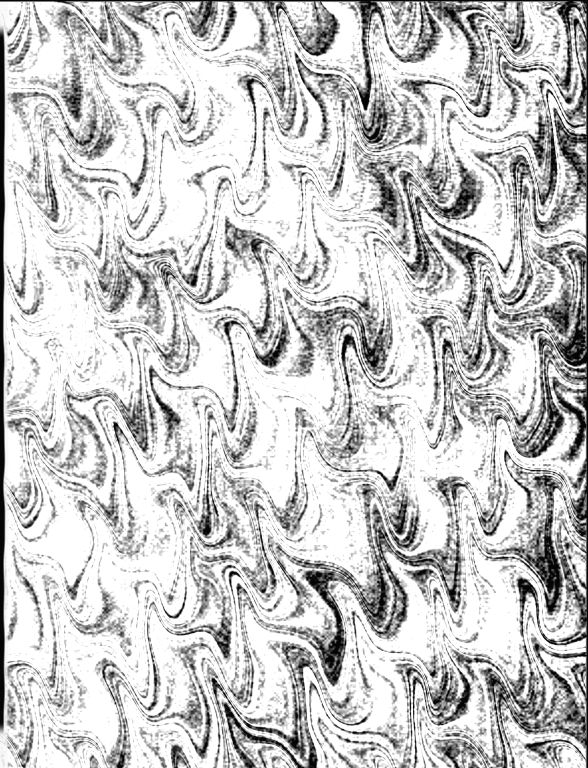
A WebGL 1 fragment shader for this texture:

```glsl
precision highp float;
// Combed marbled paper: diagonal rows of ink scrolls in black on white.

uniform vec2 u_resolution;

float hash(vec2 p) {
  return fract(sin(dot(p, vec2(127.1, 311.7))) * 43758.5453);
}

// Value noise centred on zero
float noise(vec2 p) {
  vec2 i = floor(p), f = fract(p);
  f = f * f * (3.0 - 2.0 * f);
  return mix(mix(hash(i), hash(i + vec2(1.0, 0.0)), f.x),
             mix(hash(i + vec2(0.0, 1.0)), hash(i + 1.0), f.x), f.y) - 0.5;
}

// Ink density at p, measured in canvas heights
float inkDensity(vec2 p, float across) {
  // Uneven hand movement
  vec2 wander = vec2(noise(p * 6.0), noise(p * 6.0 + 40.0)) * 0.045
              + vec2(noise(p * 17.0 + 9.0), noise(p * 17.0 + 70.0)) * 0.016;
  vec2 q = p + wander;

  // Comb axes: u crosses the rows, v runs down to the right
  float u = dot(q, vec2(0.78, 0.62));
  float v = dot(q, vec2(0.62, -0.78));

  // Scallops along each row, offset from row to row
  float scallop = v * 47.0 + u * 27.0;
  u += 0.013 * sin(scallop);

  // Lopsided wave that bends the streaks into arches and bowls
  float phase = u * 63.0;
  float wave = sin(phase + 0.55 * sin(phase + 0.8));
  float reach = 0.046 + 0.014 * sin(scallop + 1.3);
  float line = v - reach * wave;

  // Broad and fine streaks following the bent lines
  float streaks = 3.3 * noise(vec2(line * 95.0, u * 13.0))
                + 2.5 * noise(vec2(line * 215.0 + 31.0, u * 24.0));

  // Pools of ink in the bowls, and a slow drift over the sheet
  float pools = 0.55 * wave * sin(scallop + 0.6)
              + 0.25 * wave * wave - 0.12
              + 1.3 * noise(p * 11.0 + 23.0)
              + 0.6 * (across - 0.5);

  float grain = 2.0 * noise(p * 380.0) + 0.9 * noise(p * 190.0 + 5.0);
  float contrast = mix(0.33, 0.43, across);
  return clamp(0.12 + contrast * (streaks + pools + grain), 0.0, 1.0);
}

void main() {
  // Four samples per pixel soften the fine streaks
  float ink = 0.0;
  for (int j = 0; j < 2; j++) {
    for (int i = 0; i < 2; i++) {
      vec2 offset = vec2(float(i), float(j)) * 0.5 - 0.25;
      vec2 p = (gl_FragCoord.xy + offset) / u_resolution.y;
      ink += 0.25 * inkDensity(p, gl_FragCoord.x / u_resolution.x);
    }
  }

  // Thin dark rim of the sheet, with a pale gap on the left
  vec2 uv = gl_FragCoord.xy / u_resolution;
  float ragged = 0.003 * noise(vec2(uv.y * 30.0, 3.0));
  float gap = 1.0 - smoothstep(0.011, 0.015, uv.x + ragged);
  float side = 1.0 - smoothstep(0.005, 0.009, uv.x + ragged);
  side *= smoothstep(0.04, 0.06, uv.y) * (1.0 - smoothstep(0.95, 0.97, uv.y));
  float rim = max(smoothstep(0.995, 0.999, uv.x), smoothstep(0.997, 0.999, uv.y));
  ink = mix(ink, 0.03, gap * 0.8);
  ink = max(ink, max(side, rim));

  gl_FragColor = vec4(vec3(mix(1.0, 0.02, ink)), 1.0);
}
```
